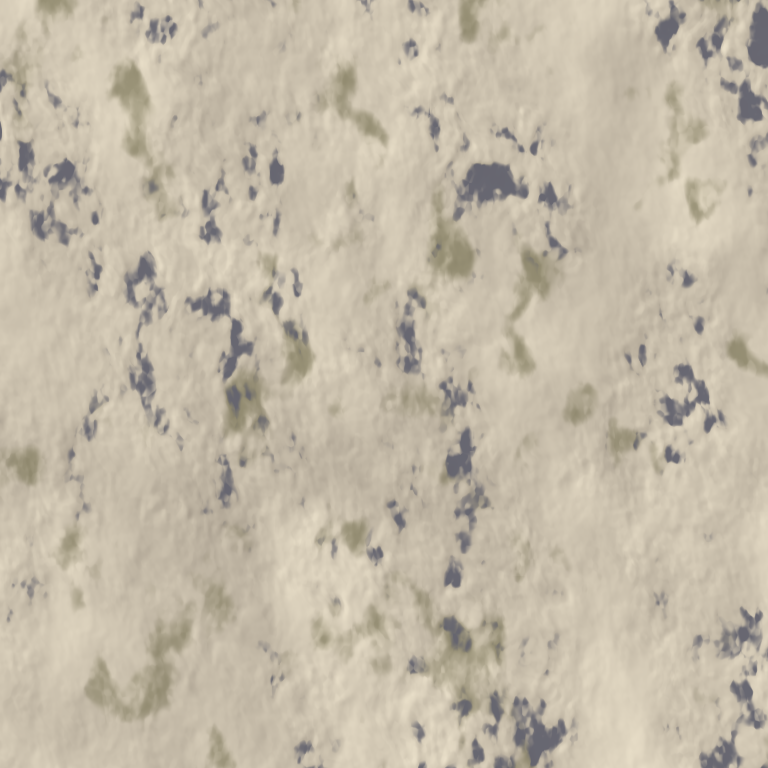
Give the GLSL for this texture, as a Shadertoy shader.

```glsl
const vec3 CREAM = vec3(0.89, 0.85, 0.765);
const vec3 SAND = vec3(0.645, 0.605, 0.545);
const vec3 SLATE = vec3(0.39, 0.39, 0.435);
const vec3 OLIVE = vec3(0.47, 0.45, 0.33);

const vec2 CLUSTER_SCALE = vec2(8.0, 4.5);
const vec2 PATCH_SCALE = vec2(9.0, 6.0);
const vec2 STREAK_SCALE = vec2(24.0, 3.0);
const vec2 FLAKE_SCALE = vec2(54.0, 34.0);
const vec2 STAIN_SCALE = vec2(15.0, 12.0);
const vec2 RELIEF_OFFSET = vec2(-0.006, 0.005);
const float WOBBLE = 0.010;
const float CELL_SHARPNESS = 5.0;
const float FLAKE_START = 0.19;
const float FLAKE_FULL = 0.41;
const float STAIN_STRENGTH = 0.65;

vec3 hash3(vec2 p) {
    vec3 q = fract(p.xyx * vec3(0.1031, 0.1030, 0.0973));
    q += dot(q, q.yxz + 33.33);
    return fract((q.xxy + q.yzz) * q.zyx);
}

// Soft cellular noise: jittered cell values blended by distance
float cellNoise(vec2 p) {
    vec2 cell = floor(p);
    vec2 local = p - cell;
    float total = 0.0;
    float weightSum = 0.0;
    for (int y = -1; y <= 1; y++) {
        for (int x = -1; x <= 1; x++) {
            vec2 neighbour = vec2(x, y);
            vec3 rnd = hash3(cell + neighbour);
            vec2 d = neighbour + rnd.xy - local;
            float weight = exp(-CELL_SHARPNESS * dot(d, d));
            total += rnd.z * weight;
            weightSum += weight;
        }
    }
    return total / weightSum;
}

// Layered cellular noise, centred on zero
float layers(vec2 p, int count) {
    float total = 0.0;
    float weight = 1.0;
    float weightSum = 0.0;
    for (int i = 0; i < count; i++) {
        total += weight * (cellNoise(p) - 0.5);
        weightSum += weight;
        weight *= 0.55;
        p = p * 1.9 + 17.3;
    }
    return total / weightSum;
}

float flakeGrain(vec2 uv) {
    return layers(uv * FLAKE_SCALE + 40.0, 3);
}

void mainImage(out vec4 fragColor, in vec2 fragCoord) {
    vec2 uv = fragCoord / iResolution.y;

    // Sideways wobble keeps the vertical features ragged
    uv.x += WOBBLE * (cellNoise(uv * 19.0 + 5.0) - 0.5);

    float cluster = layers(uv * CLUSTER_SCALE + 11.0, 3);
    float patches = layers(uv * PATCH_SCALE + 73.0, 3);
    float streak = cellNoise(uv * STREAK_SCALE + 29.0) - 0.5;
    float grain = flakeGrain(uv);
    float relief = flakeGrain(uv + RELIEF_OFFSET) - grain;

    // Worn clusters are rough, the areas between them smoother
    float roughness = mix(0.35, 1.0, smoothstep(-0.18, 0.12, cluster));
    float wear = grain * roughness + 0.95 * cluster + 0.22 * streak;

    // Weathered plaster
    float tone = 0.62 + 0.75 * patches - 0.5 * wear + 0.6 * relief * roughness;
    vec3 color = mix(SAND, CREAM, clamp(tone, 0.0, 1.15));

    // Olive stains
    float stain = layers(uv * STAIN_SCALE + 97.0, 2) + 0.3 * grain;
    color = mix(color, OLIVE, STAIN_STRENGTH * smoothstep(0.16, 0.42, stain));

    // Slate flakes
    float flake = smoothstep(FLAKE_START, FLAKE_FULL, wear);
    color = mix(color, SLATE, 0.95 * flake);

    fragColor = vec4(color, 1.0);
}
```
